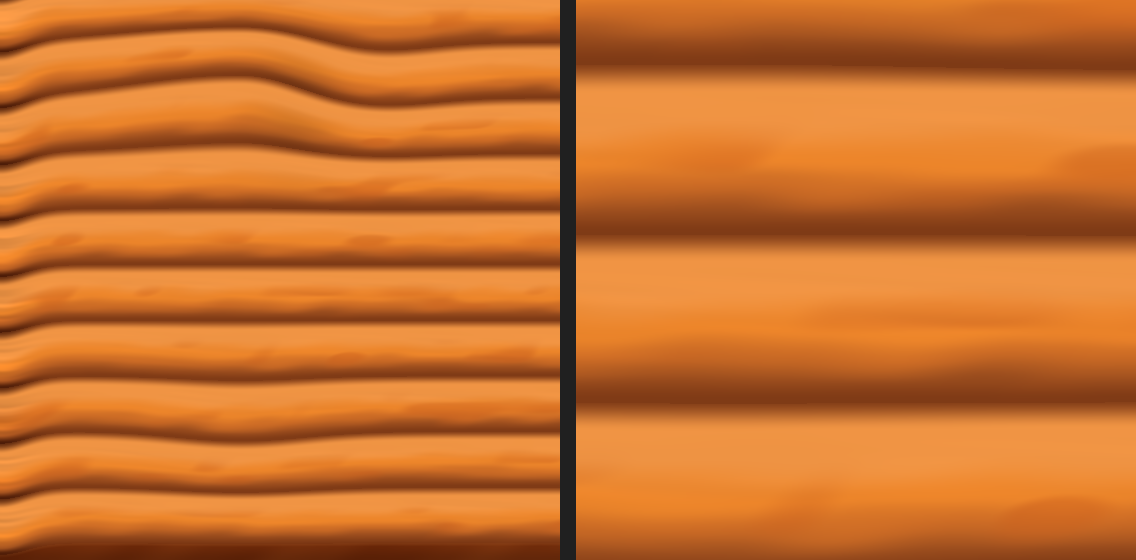
Left: the whole. Right: its middle third, enlarged.
Give the GLSL for this texture, as a three.js fragment shader.

```glsl
// Ten soft orange-brown ridges, stacked and gently bent, above a dark floor.
varying vec2 vUv;

float hash(vec2 p) {
  return fract(sin(dot(p, vec2(127.1, 311.7))) * 43758.5453);
}

float noise(vec2 p) {
  vec2 i = floor(p);
  vec2 f = fract(p);
  f = f * f * (3.0 - 2.0 * f);
  return mix(mix(hash(i), hash(i + vec2(1.0, 0.0)), f.x),
             mix(hash(i + vec2(0.0, 1.0)), hash(i + 1.0), f.x), f.y);
}

float bell(float x, float center, float width) {
  float d = (x - center) / width;
  return exp(-d * d);
}

// Height by which the ridges are lifted or lowered at p.
float bend(vec2 p) {
  float hump = 0.041 * bell(p.x, 0.43, p.x < 0.43 ? 0.28 : 0.14);
  float dip = 0.016 * bell(p.x, 0.68, 0.13);
  float upper = (hump - dip) * bell(p.y, 0.865, 0.14);
  float lower = -0.017 * bell(p.x, 0.43, 0.16) * bell(p.y, 0.215, 0.12);
  float leftDroop = -0.021 * bell(p.x, 0.0, 0.066);
  return upper + lower + leftDroop;
}

// Ridge colour from its upper seam (s = 0) to its lower seam (s = 1).
vec3 ridgeColor(float s, float sharp) {
  vec3 seam = mix(vec3(0.50, 0.23, 0.085), vec3(0.30, 0.11, 0.03), sharp);
  vec3 color = mix(seam, vec3(0.94, 0.58, 0.265), smoothstep(-0.03, 0.16 - 0.06 * sharp, s));
  color = mix(color, vec3(0.925, 0.52, 0.165), smoothstep(0.32, 0.57, s));
  color = mix(color, vec3(0.80, 0.42, 0.145), smoothstep(0.56, 0.74, s));
  color = mix(color, vec3(0.62, 0.31, 0.12), smoothstep(0.70, 0.89, s));
  return mix(color, seam, smoothstep(0.82, 0.98, s));
}

void main() {
  vec2 p = vUv;
  float leftEnd = bell(p.x, 0.0, 0.055);
  float row = (p.y - bend(p) - 0.03) / 0.0993;
  row += 0.025 * (noise(vec2(p.x * 5.0, floor(row) * 3.7)) - 0.5) * sin(3.14159 * fract(row));
  float s = 1.0 - fract(row);

  // The shaded underside narrows where the ridges droop at the left.
  float shade = mix(s, pow(s, 1.5), leftEnd * 0.8);
  float mottling = noise(vec2(p.x * 16.0 - row * 1.5, row * 5.0)) - 0.5;
  float body = smoothstep(0.1, 0.35, s) * (1.0 - smoothstep(0.75, 0.98, s));
  vec3 color = ridgeColor(clamp(shade + 0.09 * mottling * body, 0.0, 1.0), leftEnd);

  // Rusty smudges along the lower half of each ridge.
  float smudge = smoothstep(0.64, 0.9, noise(vec2(p.x * 13.0 - row * 1.2, row * 3.3 + 8.0)));
  color = mix(color, vec3(0.78, 0.36, 0.11), 0.45 * smudge * bell(s, 0.62, 0.2));

  // Pale and dark fibres, strongest at the left.
  float fibre = noise(vec2(p.x * 9.0, row * 15.0 + p.x * 8.0)) - 0.5;
  color *= 1.0 + fibre * (0.025 + 0.16 * leftEnd) * body;

  // Shadow on the slope falling away from the upper hump.
  color *= 1.0 - 0.12 * bell(p.x, 0.53, 0.07) * bell(p.y, 0.81, 0.12) * smoothstep(0.2, 0.7, s);

  // Dark floor below the lowest ridge, with slanted streaks.
  float streak = noise(vec2(p.x * 14.0 - p.y * 18.0, p.y * 12.0));
  vec3 floorColor = mix(vec3(0.40, 0.14, 0.025), vec3(0.51, 0.22, 0.065), streak);
  floorColor *= mix(0.86, 1.0, smoothstep(0.0, 0.03, p.y));
  color = mix(floorColor, color, smoothstep(-0.06, 0.05, row));

  gl_FragColor = vec4(color, 1.0);
}
```
